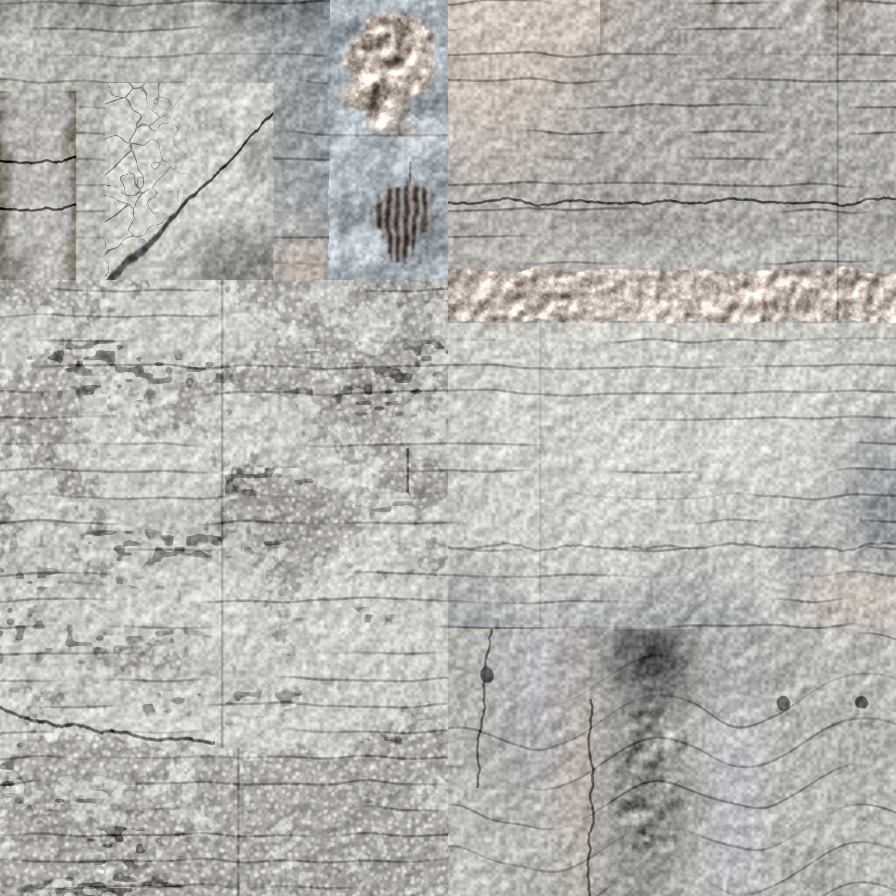
This texture is drawn by a three.js fragment shader. Its source:

```glsl
// Sheet of weathered concrete walls: flaked, board-marked, cracked and stained.
#define PITCH .029
#define SEAM .0015
#define GRIT .17
#define RELIEF .3
#define PALE vec3(.81, .805, .78)
#define GRAY vec3(.65, .64, .63)
#define BLUISH vec3(.57, .6, .63)
#define PINKISH vec3(.82, .77, .73)
#define SOOT vec3(.24, .24, .25)

varying vec2 vUv;

float hash(vec2 p) {
  vec3 q = fract(p.xyx * .1031);
  q += dot(q, q.yzx + 33.33);
  return fract((q.x + q.y) * q.z);
}
float noise(vec2 p) {
  vec2 i = floor(p), f = fract(p), e = vec2(1, 0);
  f *= f * (3. - 2. * f);
  return mix(mix(hash(i), hash(i + e), f.x), mix(hash(i + e.yx), hash(i + e.xx), f.x), f.y);
}
float fbm(vec2 p) {
  float sum = 0., amp = .52;
  for (int i = 0; i < 5; i++) { sum += amp * noise(p); p = p * 2.03 + 7.1; amp *= .5; }
  return sum;
}
// Cellular noise: nearest and second nearest distance
vec2 cells(vec2 p) {
  vec2 near = vec2(2);
  for (int k = 0; k < 9; k++) {
    vec2 c = floor(p) + vec2(mod(float(k), 3.), floor(float(k) / 3.)) - 1.;
    float d = length(c + vec2(hash(c), hash(c + 57.)) - p);
    near = d < near.x ? vec2(d, near.x) : vec2(near.x, min(near.y, d));
  }
  return near;
}
float span(float x, float a, float b) { return smoothstep(a - .001, a + .001, x) * smoothstep(b + .001, b - .001, x); }
float line(float d, float w) { return 1. - smoothstep(.4 * w, 1.5 * w, abs(d)); }
float glow(vec2 p, float x, float y, float w, float h) {
  vec2 q = (p - vec2(x, y)) / vec2(w, h);
  return exp(-dot(q, q));
}
float blob(vec2 p, float x, float y, float w, float h) {
  return 1. - smoothstep(.8, 1.1, length((p - vec2(x, y)) / vec2(w, h)) + fbm(p * 45.) - .5);
}
float wobble(float t) { return .016 * fbm(vec2(t * 35., 3.7)) - .008; }
float relief(vec2 p, float s) { return fbm(p * s) - fbm(p * s + vec2(-.35, .45)); }
// Broken horizontal formwork lines
float boards(vec2 p, float pitch) {
  float y = p.y / pitch + .25 * noise(p * vec2(22, 9));
  return line((fract(y) - .5) * pitch, SEAM) * smoothstep(.3, .7, noise(vec2(p.x * 11., floor(y) * 7.3)));
}

vec3 flakedWall(vec2 p) {
  float bias = .24 * glow(p, .18, .26, .4, .09) + .12 * glow(p, .18, .6, .06, .15) + .14 * glow(p, .36, .49, .2, .03)
    + .2 * glow(p, .49, .63, .03, .07) - .2 * smoothstep(.18, .14, p.y) - .1 * glow(p, .37, .41, .1, .05);
  float flake = smoothstep(.47, .53, fbm(p * 19.) + .25 * noise(p * 130.) - .125 + bias);
  vec3 c = mix(GRAY, PALE, flake * .9);
  c += .14 * smoothstep(.35, .15, cells(p * 100.).x) * (1. - flake);
  c -= .27 * smoothstep(.62, .72, noise(p * vec2(90, 160))) * smoothstep(.55, .7, fbm(p * vec2(7, 28) + 4.));
  c -= .2 * boards(p, PITCH) + .16 * line(p.x - (p.y > .165 ? .248 : .266), SEAM);
  float dip = .166 + .044 * exp(-p.x * 9.) + wobble(p.x);
  return c - .42 * line(p.y - dip, .002) * step(p.x, .24) - .3 * line(p.x - .455, SEAM) * span(p.y, .45, .5);
}
vec3 upperWall(vec2 p) {
  float streak = noise(p * vec2(45, 5)), top = smoothstep(.91, 1., p.y);
  vec3 c = mix(GRAY + .03, PINKISH, min(1., glow(p, .55, .96, .12, .16) + .5 * streak * top));
  c -= .16 * smoothstep(.5, .8, streak) * top * step(.67, p.x);
  float band = span(p.y + wobble(p.x), .64, .698);
  c = mix(c, PINKISH - .05 + .9 * relief(p, 75.), band);
  c = mix(c, PALE, .6 * glow(p, .78, .715, .3, .012));
  c -= .22 * boards(p, PITCH) * (1. - band) + .38 * line(p.y - .775 - wobble(p.x), SEAM);
  return c - .13 * line(p.x - .935, SEAM);
}
vec3 middleWall(vec2 p) {
  float streak = noise(p * vec2(30, 4));
  vec3 c = PALE - .06 + .08 * streak;
  c = mix(c, BLUISH, .6 * smoothstep(.43, .29, p.y + .06 * streak));
  c = mix(c, BLUISH - .04, .75 * glow(p, .99, .43, .05, .1) + .5 * glow(p, .89, .37, .025, .04));
  c = mix(c, PINKISH - .03, .8 * glow(p, .97, .325, .09, .045));
  return c - .2 * boards(p, PITCH) - .2 * line(p.y - .39 - wobble(p.x), SEAM) - .09 * line(p.x - .603, SEAM);
}
vec3 stainedWall(vec2 p) {
  float streak = noise(p * vec2(38, 5));
  vec3 c = mix(GRAY, PALE - .06, .35 + .5 * streak);
  c = mix(c, vec3(.73, .72, .77), .6 * (glow(p, .6, .25, .04, .1) + glow(p, .82, .1, .03, .2)));
  c = mix(c, PINKISH - .1, .6 * glow(p, .645, .12, .02, .14));
  c = mix(c, GRAY - .16, .85 * glow(p, .72, .13, .045, .16));
  c += .7 * relief(p, 60.) * blob(p, .725, .13, .04, .09);
  c = mix(c, SOOT, .9 * glow(p, .725, .268, .04, .046) * (.6 + .5 * streak));
  c -= .2 * boards(p - vec2(0, .12 * p.x + .02 * sin(p.x * 28.)), .047);
  c -= .33 * line(p.x - .658 - wobble(p.y), SEAM) * step(p.y, .22);
  c -= .3 * line(p.x - .517 - .1 * p.y - wobble(p.y), SEAM) * step(.12, p.y);
  float holes = blob(p, .543, .247, .007, .009) + blob(p, p.x < .92 ? .875 : .962, .215, .007, .007);
  return mix(mix(c, SOOT, .8 * holes), PALE, blob(p, .933, .285, .018, .012));
}
vec3 brokenWall(vec2 p) {
  vec3 c = BLUISH + .1 + .4 * relief(p, 24.);
  c = mix(c, PINKISH - .09 + 1.3 * relief(p, 55.), blob(p, .437, .92, .05, .068));
  float bars = .5 + .5 * sin(p.x * 630. + 3. * noise(p * 60.));
  float rust = max(blob(p, .449, .755, .033, .042), line(p.x - .458, SEAM) * span(p.y, .76, .82));
  return mix(c, mix(SOOT, PINKISH - .22, bars), rust) - .15 * line(p.y - .849, SEAM);
}
vec3 insetWall(vec2 p) {
  vec3 c = mix(PALE - .07, BLUISH, .8 * smoothstep(.2, .37, p.x));
  c = mix(c, PINKISH - .1, glow(p, .34, .7, .04, .045));
  c -= .22 * smoothstep(.94, 1., p.y) * noise(p * vec2(40, 12)) + .18 * boards(p, PITCH);
  // Narrow slab with a mossy rim
  float rim = smoothstep(.025, .043, abs(p.x - .042) + .02 * fbm(p * 40.) - .01);
  vec3 slab = mix(GRAY + .09, vec3(.43, .42, .37), .8 * max(rim, glow(p, 0., .7, .03, .03)));
  slab -= .45 * line(p.y - (p.y > .79 ? .82 : .767) - wobble(p.x), SEAM);
  c = mix(c, slab, span(p.x, -1., .085) * step(p.y, .898));
  // Crazed slab split on the diagonal
  float split = p.y - .555 - 1.04 * p.x - 1.4 * wobble(p.x), wide = smoothstep(.24, .13, p.x);
  vec3 crazed = mix(GRAY - .04, PALE, smoothstep(.35, .65, fbm(p * 16.) + .25 * glow(p, .16, .79, .07, .07)));
  crazed = mix(crazed, GRAY - .18, .85 * glow(p, .28, .7, .075, .05));
  vec2 edge = cells(p * 30. + .8 * noise(p * 70.));
  crazed -= .3 * line(edge.y - edge.x, .045) * wide * step(0., split);
  crazed = mix(crazed, SOOT, .9 * line(split, .002 + .004 * wide));
  return mix(c, crazed, span(p.x, .117, .305) * step(p.y, .907));
}
void main() {
  vec2 p = vUv;
  vec3 c;
  if (p.x < .5) c = p.y < .688 ? flakedWall(p) : p.x < .367 + .3 * wobble(p.y) ? insetWall(p) : brokenWall(p);
  else c = p.y < .298 ? stainedWall(p) : p.y < .64 ? middleWall(p) : upperWall(p);
  // Shared surface grain
  c += GRIT * (noise(p * 256.) - .5) + RELIEF * relief(p, 85.) + .12 * fbm(p * 12.) - .06;
  gl_FragColor = vec4(clamp(c, 0., 1.), 1);
}
```
